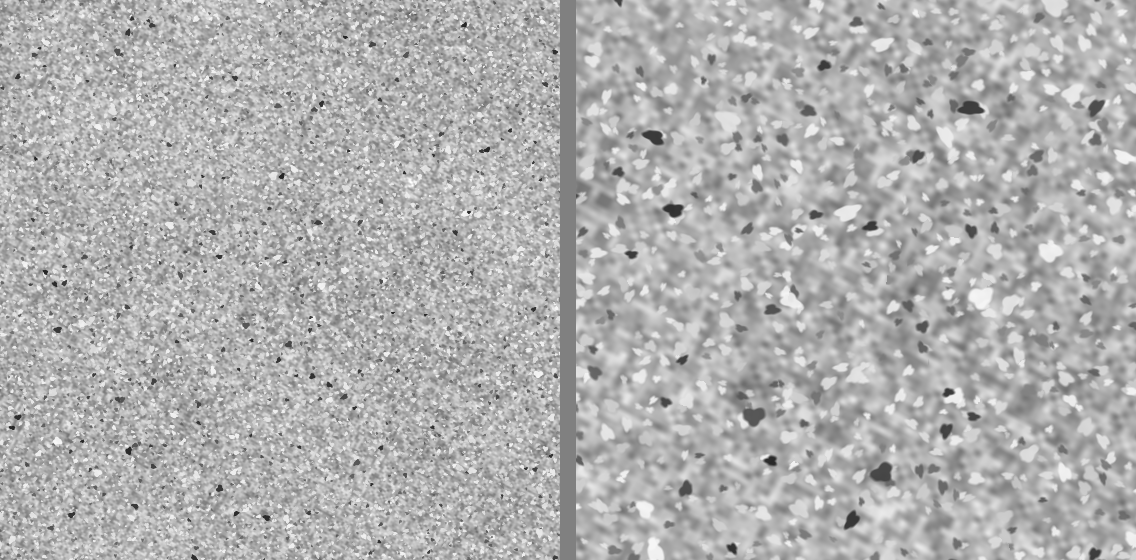
Left, the full canvas; right, a detail of the centre.
Give the GLSL for this texture, as a WebGL 2 fragment shader.

```glsl
#version 300 es
precision highp float;

uniform vec2 u_resolution;
out vec4 fragColor;

#define BASE_TONE 0.68
#define FINE_SCALE 235.0
#define FINE_CONTRAST 0.29
#define COARSE_SCALE 125.0
#define COARSE_CONTRAST 0.18
#define CLOUD_SCALE 9.0
#define CLOUD_CONTRAST 0.05
#define GRAIN_SOFTNESS 0.0011
#define LIGHT_DENSITY 0.44
#define DARK_DENSITY 0.11

// Three random values from a cell and a seed
vec3 hash3(vec2 cell, float seed) {
    vec3 p = fract(vec3(cell.xyx + seed * 17.31) * vec3(0.1031, 0.1030, 0.0973));
    p += dot(p, p.yxz + 33.33);
    return fract((p.xxy + p.yzz) * p.zyx);
}

// Smooth value noise in the range 0 to 1
float valueNoise(vec2 p, float seed) {
    vec2 cell = floor(p);
    vec2 f = fract(p);
    f = f * f * (3.0 - 2.0 * f);
    float bottom = mix(hash3(cell, seed).x, hash3(cell + vec2(1, 0), seed).x, f.x);
    float top = mix(hash3(cell + vec2(0, 1), seed).x, hash3(cell + vec2(1, 1), seed).x, f.x);
    return mix(bottom, top, f.y);
}

mat2 rotation(float angle) {
    float c = cos(angle), s = sin(angle);
    return mat2(c, s, -s, c);
}

// Scattered angular grains: x is coverage, y is a random tone per grain
vec2 grains(vec2 uv, float scale, float density, vec2 radiusRange, float softness, float seed) {
    vec2 p = uv * scale;
    vec2 home = floor(p);
    float edge = max(softness, 0.6 / u_resolution.y) * scale;
    vec2 result = vec2(0.0);
    for (int j = -1; j <= 1; j++) {
        for (int i = -1; i <= 1; i++) {
            vec2 cell = home + vec2(i, j);
            vec3 place = hash3(cell, seed);
            vec3 form = hash3(cell, seed + 5.0);
            if (place.z > density) continue;

            // Turn, flatten and chip the disc
            vec2 d = rotation((form.x - 0.5) * 2.6) * (p - cell - place.xy);
            d *= vec2(0.85, 1.0 + 0.5 * form.y);
            float angle = atan(d.y, d.x + 1e-5);
            float outline = 1.0 + 0.16 * cos(3.0 * angle + 40.0 * form.x)
                                + 0.08 * cos(5.0 * angle + 40.0 * form.y);
            float radius = mix(radiusRange.x, radiusRange.y, form.z * form.z);
            float coverage = 1.0 - smoothstep(-edge, edge, length(d) - radius * outline);
            if (coverage > result.x) result = vec2(coverage, fract(form.y * 7.0 + form.x));
        }
    }
    return result;
}

// Granular ground with faint large clouds
float ground(vec2 uv, float cloud) {
    float fine = valueNoise(rotation(0.5) * uv * FINE_SCALE * vec2(0.9, 1.1), 1.0);
    float coarse = valueNoise(rotation(-0.35) * uv * COARSE_SCALE, 2.0);
    return BASE_TONE + FINE_CONTRAST * (fine - 0.5)
                     + COARSE_CONTRAST * (coarse - 0.5)
                     + CLOUD_CONTRAST * (cloud - 0.5);
}

void main() {
    vec2 uv = gl_FragCoord.xy / u_resolution.y;
    float cloud = valueNoise(uv * CLOUD_SCALE, 3.0);
    float tone = ground(uv, cloud);

    // Large faint patches, pale and dusky
    vec2 patchPale = grains(uv, 14.0, 0.07, vec2(0.10, 0.22), 0.004, 4.0);
    vec2 patchDusky = grains(uv, 15.0, 0.06, vec2(0.10, 0.22), 0.006, 6.0);
    tone += 0.13 * patchPale.x - 0.13 * patchDusky.x;

    // Small chips
    vec2 lightChip = grains(uv, 110.0, LIGHT_DENSITY, vec2(0.20, 0.48), GRAIN_SOFTNESS, 7.0);
    vec2 darkChip = grains(rotation(0.3) * uv + 2.0, 105.0, DARK_DENSITY * (1.5 - cloud),
                           vec2(0.20, 0.38), GRAIN_SOFTNESS, 8.0);
    tone = mix(tone, mix(0.78, 0.97, lightChip.y), 0.9 * lightChip.x);
    tone = mix(tone, mix(0.32, 0.55, darkChip.y), 0.9 * darkChip.x);

    // Larger, sparser stones
    vec2 lightStone = grains(rotation(0.2) * uv + 3.0, 60.0, 0.10,
                             vec2(0.18, 0.42), GRAIN_SOFTNESS, 9.0);
    vec2 darkStone = grains(uv, 56.0, 0.06, vec2(0.15, 0.34), GRAIN_SOFTNESS, 11.0);
    tone = mix(tone, mix(0.86, 0.98, lightStone.y), 0.9 * lightStone.x);
    tone = mix(tone, mix(0.12, 0.34, darkStone.y), 0.95 * darkStone.x);

    fragColor = vec4(vec3(clamp(tone, 0.0, 1.0)), 1.0);
}
```
